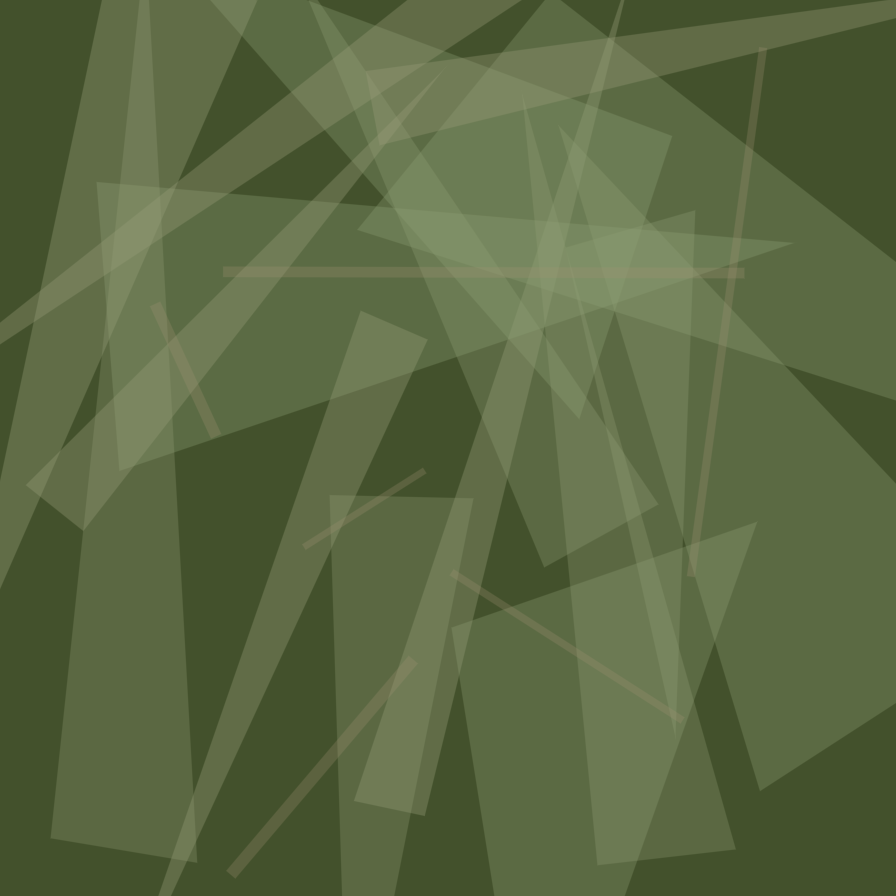
Reproduce this background procedurally as a WebGL 2 fragment shader.

```glsl
#version 300 es
precision highp float;
// Translucent shards over dark olive: long skewed triangles and thin strips.
// Low-discrepancy sequences scatter the shapes evenly around the centre, and
// each is alpha-blended in turn, so overlaps build up paler tones.

uniform vec2 u_resolution;
out vec4 fragColor;

const float TAU = 6.2831853;
const float GOLDEN = 0.618034;
const vec3 SPREAD = vec3(0.8192, 0.6711, 0.5497);  // steps of the 3D sequence

const vec3 OLIVE = vec3(0.263, 0.318, 0.172);
const vec3 SAGE  = vec3(0.53, 0.63, 0.45);
const vec3 SAND  = vec3(0.64, 0.61, 0.49);
const vec3 STRAW = vec3(0.63, 0.57, 0.45);

const int SHARD_COUNT = 16;
const vec2 SHARD_CENTRE = vec2(0.51, 0.55);
const float SHARD_SPREAD = 0.45;
const vec2 SHARD_LENGTH = vec2(0.55, 1.02);   // shortest, longest
const vec2 SHARD_WIDTH = vec2(0.08, 0.56);    // narrowest, widest
const vec2 SHARD_ALPHA = vec2(0.29, 0.36);
const float STEEPNESS = 0.25;                 // bias towards the vertical

const int STRIP_COUNT = 6;
const float STRIP_SPREAD = 0.40;
const vec2 STRIP_LENGTH = vec2(0.14, 0.75);
const vec2 STRIP_WIDTH = vec2(0.006, 0.014);
const float STRIP_ALPHA = 0.27;

// Three evenly spread values in 0..1 for item i.
vec3 sequence(float i, float seed) {
    return fract(seed + i * SPREAD);
}

// Sunflower layout in the unit disc.
vec2 sunflower(float i, float count, float turn) {
    float angle = TAU * (i * GOLDEN + turn);
    return sqrt((i + 0.5) / count) * vec2(cos(angle), sin(angle));
}

// Coordinates of p with the y axis turned to the given angle.
vec2 toLocal(vec2 p, float angle) {
    vec2 along = vec2(cos(angle), sin(angle));
    return vec2(dot(p, vec2(along.y, -along.x)), dot(p, along));
}

// Signed distance to the line a-b, positive on its right side.
float edgeDistance(vec2 p, vec2 a, vec2 b) {
    vec2 e = normalize(b - a);
    return dot(p - a, vec2(e.y, -e.x));
}

// Triangle about its centroid, with the apex on +y pushed sideways by skew.
float shardDistance(vec2 p, float len, float width, float skew) {
    vec2 left  = vec2(-0.5 * width - skew, -len / 3.0);
    vec2 right = vec2( 0.5 * width - skew, -len / 3.0);
    vec2 apex  = vec2(2.0 * skew, len * 2.0 / 3.0);
    return max(edgeDistance(p, left, right),
           max(edgeDistance(p, right, apex), edgeDistance(p, apex, left)));
}

float stripDistance(vec2 p, float len, float width) {
    vec2 d = abs(p) - 0.5 * vec2(width, len);
    return max(d.x, d.y);
}

void main() {
    float side = min(u_resolution.x, u_resolution.y);
    vec2 p = (gl_FragCoord.xy - 0.5 * u_resolution) / side + 0.5;
    float soft = 0.8 / side;
    vec3 color = OLIVE;

    // Shards: the wide ones lean to sage, the slivers to sand.
    for (int k = 0; k < SHARD_COUNT; k++) {
        float i = float(k);
        vec3 shape = sequence(i, 0.37);
        vec3 style = sequence(i * 3.0 + 1.0, 0.71);
        vec2 centre = SHARD_CENTRE
                    + SHARD_SPREAD * sunflower(i, float(SHARD_COUNT), 0.15);
        float angle = TAU * shape.x;
        angle += STEEPNESS * sin(2.0 * angle);
        float len = mix(SHARD_LENGTH.x, SHARD_LENGTH.y, shape.z);
        float width = mix(SHARD_WIDTH.x, SHARD_WIDTH.y, shape.y * shape.y);
        float skew = 0.6 * width * (style.x - 0.5);

        float d = shardDistance(toLocal(p - centre, angle), len, width, skew);
        float warmth = clamp(1.1 * style.y - 0.6 * shape.y + 0.15, 0.0, 1.0);
        float alpha = mix(SHARD_ALPHA.x, SHARD_ALPHA.y, style.z);
        color = mix(color, mix(SAGE, SAND, warmth),
                    alpha * (1.0 - smoothstep(-soft, soft, d)));
    }

    // Strips: thin straw-coloured bars on top.
    for (int k = 0; k < STRIP_COUNT; k++) {
        float i = float(k);
        vec3 shape = sequence(i, 0.18);
        vec2 centre = 0.5 + STRIP_SPREAD * sunflower(i, float(STRIP_COUNT), 0.6);
        float len = mix(STRIP_LENGTH.x, STRIP_LENGTH.y, shape.y * shape.y);
        float width = mix(STRIP_WIDTH.x, STRIP_WIDTH.y, shape.z);

        float d = stripDistance(toLocal(p - centre, 0.5 * TAU * shape.x), len, width);
        color = mix(color, STRAW, STRIP_ALPHA * (1.0 - smoothstep(-soft, soft, d)));
    }

    fragColor = vec4(color, 1.0);
}
```
